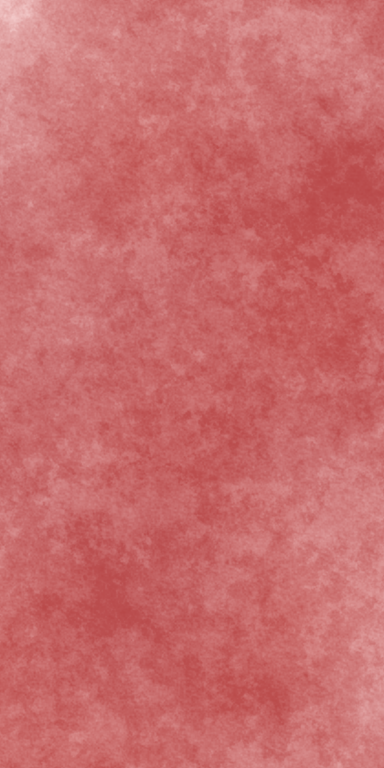
A WebGL 2 fragment shader for this texture:

```glsl
#version 300 es
precision highp float;
// Rose watercolour wash on paper: broad soft pools of pigment, warped cloudy
// noise with ragged pale blooms, and a fine paper grain. One pigment density
// value drives the colour; lengths are in canvas widths.

uniform vec2 u_resolution;
out vec4 fragColor;

float hash(ivec2 cell) {
    uvec2 q = uvec2(cell) * uvec2(1597u, 3812u) + uvec2(7919u, 104u);
    uint h = (q.x ^ (q.y * 2741u)) * 747796u + 28917u;
    h = ((h >> ((h >> 28u) + 4u)) ^ h) * 277803u;
    h ^= h >> 15u;
    h *= 73949u;
    h ^= h >> 13u;
    return float(h & 65535u) / 65535.0;
}

float noise(vec2 p) {
    ivec2 i = ivec2(floor(p));
    vec2 f = fract(p);
    f = f * f * (3.0 - 2.0 * f);
    float low = mix(hash(i), hash(i + ivec2(1, 0)), f.x);
    float high = mix(hash(i + ivec2(0, 1)), hash(i + ivec2(1, 1)), f.x);
    return mix(low, high, f.y);
}

// Fractal noise, centred on zero; each octave is rotated to hide the lattice.
float fbm(vec2 p, int octaves, float gain) {
    float sum = 0.0, amplitude = 0.5;
    for (int i = 0; i < octaves; i++) {
        sum += amplitude * (noise(p) - 0.5);
        p = mat2(1.6, 1.2, -1.2, 1.6) * p + 17.3;
        amplitude *= gain;
    }
    return sum;
}

float pool(vec2 p, vec2 centre, vec2 radius) {
    vec2 d = (p - centre) / radius;
    return exp(-dot(d, d));
}

void main() {
    vec2 p = gl_FragCoord.xy / u_resolution.x;
    p.y *= 2.0 * u_resolution.x / u_resolution.y;

    // Wet edges: bend the coordinates before laying down the wash
    vec2 warp = vec2(fbm(p * 3.0 + 5.0, 6, 0.58), fbm(p * 3.0 + 41.0, 6, 0.58));
    vec2 w = p + 0.22 * warp;

    // Broad pools: dark centre and right edge, pale corners
    float tone = 0.422;
    tone -= 0.075 * pool(w, vec2(0.50, 0.72), vec2(0.22, 0.42));
    tone -= 0.085 * pool(w, vec2(0.60, 1.38), vec2(0.24, 0.16));
    tone -= 0.080 * pool(w, vec2(0.95, 1.55), vec2(0.16, 0.20));
    tone -= 0.065 * pool(w, vec2(0.96, 0.98), vec2(0.17, 0.14));
    tone -= 0.085 * pool(w, vec2(0.68, 0.23), vec2(0.11, 0.08));
    tone -= 0.055 * pool(w, vec2(0.18, 0.42), vec2(0.16, 0.16));
    tone += 0.085 * pool(w, vec2(0.93, 0.30), vec2(0.26, 0.34));
    tone += 0.080 * pool(w, vec2(0.74, 1.57), vec2(0.08, 0.14));
    tone += 0.060 * pool(w, vec2(0.08, 1.55), vec2(0.28, 0.50));
    tone += 0.060 * pool(w, vec2(0.80, 1.88), vec2(0.28, 0.12));
    tone += 0.230 * pool(w, vec2(0.00, 1.97), vec2(0.16, 0.20));

    // Cloudy wash and finer mottling
    float cloud = fbm(w * 3.6 + 9.0, 6, 0.55);
    float mottle = fbm(p * 26.0 + 60.0, 4, 0.72);
    tone += 0.17 * cloud + 0.10 * mottle;

    // Ragged pale blooms where pigment has lifted
    float lift = fbm(w * 4.5 + 83.0, 6, 0.62) + 0.45 * mottle;
    tone += 0.050 * smoothstep(0.06, 0.22, lift);
    tone -= 0.035 * smoothstep(0.06, 0.22, -lift);

    // Paper grain, slightly slanted
    vec2 slant = mat2(0.9, 0.4, -0.4, 0.9) * p;
    float grain = noise(slant * vec2(110.0, 160.0)) + noise(p * 210.0 + 31.0) - 1.0;
    tone += 0.052 * grain;

    // Pigment ramp from deep rose to pale pink, with a faint drift in warmth
    tone = max(tone, 0.315 + 0.4 * (tone - 0.315));
    float red = 0.75 + 0.45 * (tone - 0.34);
    float drift = 0.05 * fbm(p * 2.5 + 120.0, 3, 0.5);
    fragColor = vec4(red - 0.4 * drift, tone, tone + 0.3 * drift, 1.0);
}
```
